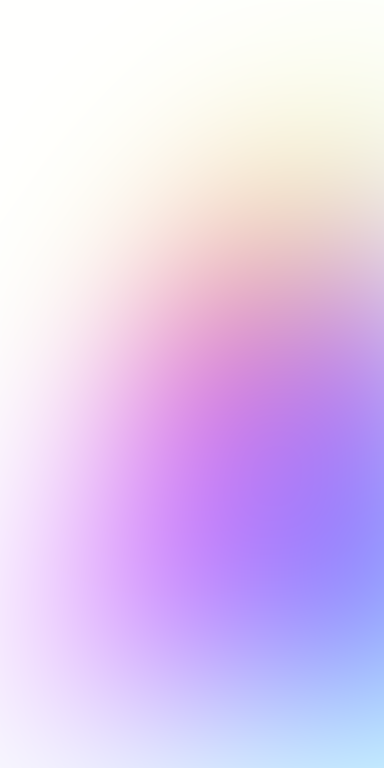
Give the GLSL for this background, as a WebGL 1 fragment shader.

```glsl
precision highp float;

// A soft portrait gradient: white paper stained by overlapping glows of
// cream, pink, violet and blue. Each stain absorbs one colour channel, and
// the colours arise where the three broad, leaning lobes overlap.

uniform vec2 u_resolution;

// Smooth lobe with peak 1. Its axis leans sideways and its width changes
// by "spread" with height above the centre; higher power gives a flatter top.
float lobe(vec2 uv, vec2 centre, vec2 radius, float lean, float spread, float power) {
    vec2 offset = uv - centre;
    offset.x -= lean * offset.y;
    radius.x += spread * offset.y;
    vec2 falloff = pow(abs(offset / radius), vec2(power));
    return exp(-0.5 * (falloff.x + falloff.y));
}

void main() {
    vec2 uv = gl_FragCoord.xy / u_resolution;

    // Red is absorbed at the lower right, leaving blue
    float redStain = lobe(uv, vec2(1.0, 0.264), vec2(0.45, 0.257), 0.0, -0.20, 2.0);

    // Green is absorbed across the middle, leaving pink and violet
    float greenStain = lobe(uv, vec2(0.72, 0.38), vec2(0.412, 0.245), 0.17, -0.24, 2.6);

    // Blue is absorbed above the middle, leaving cream and rose
    float blueStain = lobe(uv, vec2(0.70, 0.66), vec2(0.29, 0.154), 0.55, 0.0, 2.0);

    vec3 paper = vec3(1.0, 1.0, 0.998);
    vec3 strength = vec3(0.405, 0.51, 0.22);
    vec3 colour = paper - strength * vec3(redStain, greenStain, blueStain);

    gl_FragColor = vec4(clamp(colour, 0.0, 1.0), 1.0);
}
```
